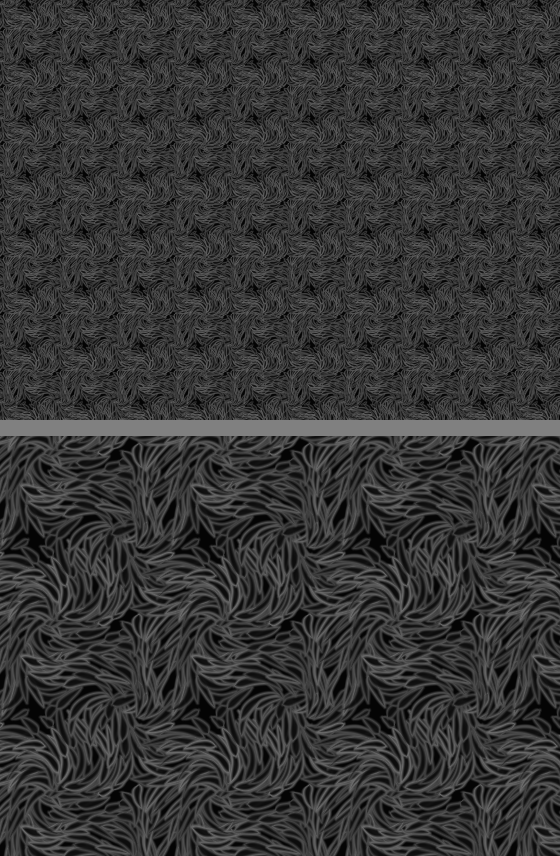
Top, the full canvas; bottom, a detail of the centre.
Reproduce this pattern procedurally as a WebGL 2 fragment shader.

```glsl
#version 300 es
precision highp float;

uniform vec2 u_resolution;
out vec4 outColor;

const float TAU = 6.2831853;
const float TILE = 0.1354;                  // repeat size, in canvas heights
const vec2 SWIRL_ORIGIN = vec2(0.5486, 0.588);
const float GRID = 13.0;                    // leaves per tile side
const int REACH = 2;                        // neighbouring cells a leaf may cover
const float LINE_HALF = 0.0068;
const vec2 GAP_A = vec2(0.44, -0.03);
const vec2 GAP_B = vec2(-0.07, 0.47);
const vec3 GROUND = vec3(0.015);
const vec3 LEAF_FILL = vec3(0.05);
const vec3 LINE_DIM = vec3(0.27);
const vec3 LINE_BRIGHT = vec3(0.46);

vec3 hash32(vec2 p) {
    vec3 q = fract(p.xyx * vec3(0.1031, 0.1030, 0.0973));
    q += dot(q, q.yxz + 33.33);
    return fract((q.xxy + q.yzz) * q.zyx);
}

vec2 rotate(vec2 v, float angle) {
    float c = cos(angle), s = sin(angle);
    return vec2(c * v.x - s * v.y, s * v.x + c * v.y);
}

// Distance to the nearest repeat of a point in the unit tile
float wrappedDistance(vec2 p, vec2 center) {
    vec2 d = p - center;
    return length((d - round(d)) * vec2(0.8, 1.2));
}

// Spiral flow with two swirls per tile and a finer wobble
vec2 flow(vec2 p, float twist) {
    vec2 warped = p + 0.035 * sin(TAU * p.yx + vec2(0.0, 2.0)) * vec2(1.0, -1.0);
    vec2 slope = sin(TAU * warped) + vec2(0.0003, 0.0002);
    float wobble = 0.3 * sin(TAU * (2.0 * p.x + p.y)) + 0.25 * sin(TAU * (p.x - 2.0 * p.y) + 1.0);
    return rotate(normalize(slope), twist + wobble);
}

// Bent teardrop, blunt at its far end
float leafDistance(vec2 p, float halfLength, float halfWidth, float bend) {
    float along = p.x;
    float steep = 2.0 * bend * along;
    float across = (p.y - bend * along * along) / sqrt(1.0 + steep * steep);
    float t = clamp(along / halfLength, -1.0, 1.0);
    float beyond = max(abs(along) - halfLength, 0.0);
    float profile = halfWidth * (1.0 - t * t * t * t) * (0.68 + 0.32 * t);
    return beyond > 0.0 ? length(vec2(beyond, across)) : abs(across) - profile;
}

// Paint one dark leaf with a soft grey outline
vec3 paintLeaf(vec3 under, float d, float lineHalf, float soft, vec3 ink) {
    float body = 1.0 - smoothstep(-soft, soft, d);
    float line = 1.0 - smoothstep(lineHalf - soft, lineHalf + soft, abs(d));
    return mix(mix(under, LEAF_FILL, 0.92 * body), max(ink, under), line);
}

vec3 leafField(vec2 p, float soft) {
    vec3 color = GROUND;
    vec2 home = floor(p * GRID);
    for (int j = -REACH; j <= REACH; j++) {
        for (int i = -REACH; i <= REACH; i++) {
            vec2 cell = home + vec2(i, j);
            vec2 id = mod(cell, GRID);
            vec3 place = hash32(id + 7.0);
            vec3 form = hash32(id + 41.0);
            vec2 center = (cell + 0.5 + 0.9 * (place.xy - 0.5)) / GRID;

            // Leaves shrink and vanish around the dark gaps
            float gap = min(wrappedDistance(center, GAP_A), wrappedDistance(center, GAP_B) + 0.015);
            float halfLength = mix(0.08, 0.145, form.x) * smoothstep(0.01, 0.17, gap);
            if (halfLength < 0.028) continue;

            // Align with the flow and bend along it
            float twist = 0.75 + 0.8 * (form.y - 0.5);
            vec2 dir = flow(center, twist);
            vec2 ahead = flow(center + dir * halfLength, twist);
            float turn = dir.x * ahead.y - dir.y * ahead.x;
            float bend = clamp(0.5 * turn / halfLength, -4.0, 4.0);
            vec2 offset = p - center;
            vec2 local = vec2(dot(offset, dir), dot(offset, vec2(-dir.y, dir.x)));

            float d = leafDistance(local, halfLength, mix(0.018, 0.036, form.z), bend);
            vec3 ink = mix(LINE_DIM, LINE_BRIGHT, place.z * place.z);
            color = paintLeaf(color, d, LINE_HALF, soft, ink);
        }
    }
    return color;
}

void main() {
    vec2 canvas = gl_FragCoord.xy / u_resolution.y;
    vec2 p = (canvas - SWIRL_ORIGIN) / TILE;
    float pixel = 1.0 / (u_resolution.y * TILE);
    float soft = length(vec2(0.010, 0.9 * pixel));
    outColor = vec4(leafField(p, soft), 1.0);
}
```
